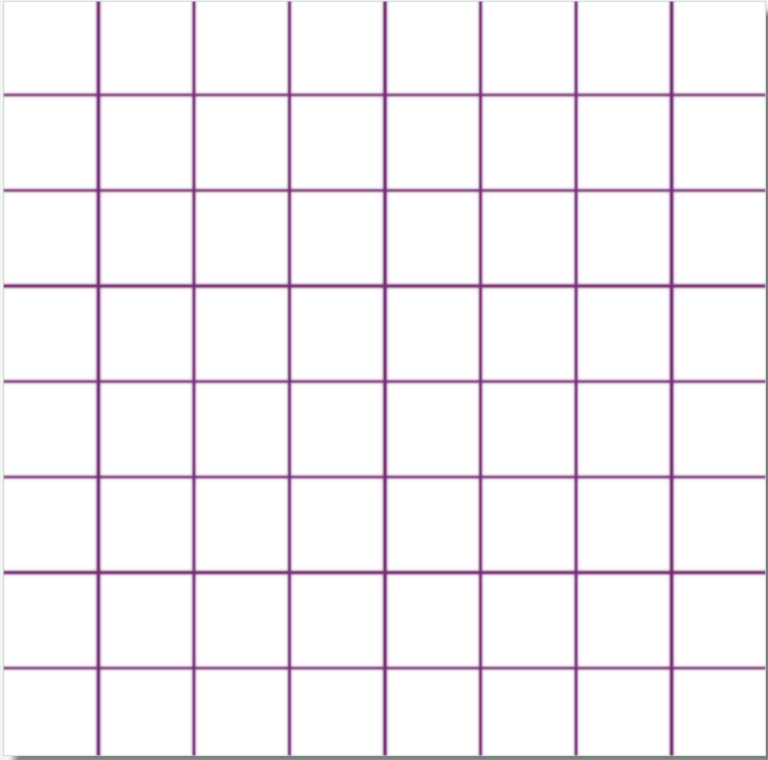
A Shadertoy shader for this pattern:

```glsl
float boxDistance(vec2 p, vec2 halfSize) {
    vec2 q = abs(p) - halfSize;
    return length(max(q, 0.0)) + min(max(q.x, q.y), 0.0);
}

// Soft coverage of the vertical (x) and horizontal (y) rules
vec2 gridInk(vec2 p, float pixel) {
    float cell = 0.1257;
    vec2 g = (p - vec2(0.5066, 0.498)) / cell;
    vec2 id = round(g);
    vec2 d = abs(g - id) * cell;

    // Every third rule is heavier
    vec2 heavy = 1.0 - step(0.5, mod(id - vec2(0.0, 1.0), 3.0));
    vec2 width = max(vec2(0.0025, 0.0024) + 0.0003 * heavy, 0.7 * pixel);
    vec2 strength = vec2(0.93, 0.85) + vec2(0.07, 0.15) * heavy;

    // Dark core with a faint halo
    vec2 t = d / width;
    vec2 ink = 0.95 * exp(-t * t) + 0.05 * exp(-0.25 * t * t);
    return ink * strength * step(abs(id), vec2(3.5));
}

void mainImage(out vec4 fragColor, in vec2 fragCoord) {
    float pixel = 1.0 / iResolution.y;
    vec2 p = fragCoord * pixel;
    vec2 panelCentre = vec2(0.506, 0.502);
    vec2 panelHalf = vec2(0.502, 0.497);
    float panel = boxDistance(p - panelCentre, panelHalf);

    // Backdrop with a shadow falling to the lower right
    float shadowEdge = boxDistance(p - panelCentre - vec2(0.012, -0.012), panelHalf);
    float shadow = smoothstep(0.006, -0.012, shadowEdge);
    vec3 backdrop = mix(vec3(0.94, 0.96, 0.95), vec3(0.46, 0.49, 0.48), shadow);

    // White panel ruled in purple
    vec2 ink = gridInk(p, pixel);
    vec3 face = mix(vec3(1.0), vec3(0.48, 0.21, 0.46), ink.y);
    face = mix(face, vec3(0.45, 0.18, 0.46), ink.x);

    // Pale rim around the panel
    float rim = 1.0 - smoothstep(0.0, 0.0015 + pixel, abs(panel));
    face = mix(face, vec3(0.76, 0.81, 0.79), 0.8 * rim);

    float inside = 1.0 - smoothstep(-0.5 * pixel, 0.5 * pixel, panel);
    fragColor = vec4(mix(backdrop, face, inside), 1.0);
}
```
